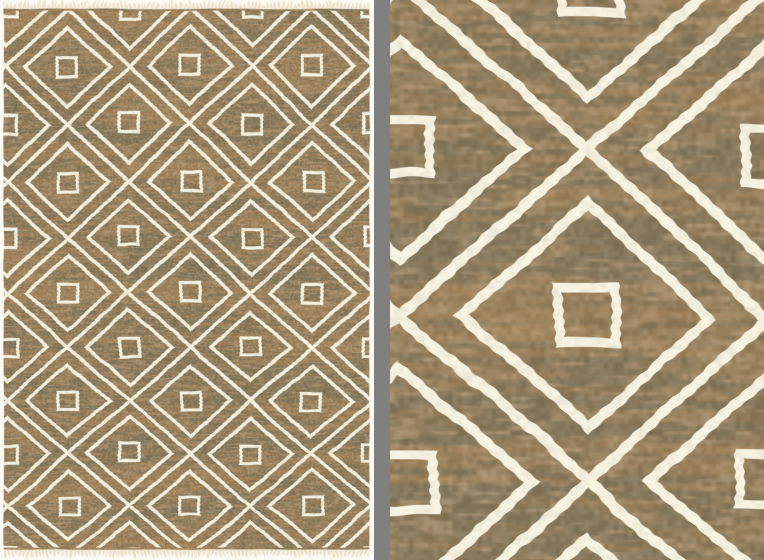
Left: the whole. Right: its middle third, enlarged.
This pattern is drawn by a Shadertoy shader. Its source:

```glsl
const vec2 CANVAS = vec2(1.0, 1.497);          // all lengths are in canvas widths
const vec4 RUG = vec4(0.010, 0.988, 0.024, 1.469); // left, right, top, bottom
const vec2 FIRST_CENTRE = vec2(0.508, 0.178);
const vec2 HALF_STEP = vec2(0.163, 0.148);     // half of a diamond's width and height
const vec2 ROW_RATE = vec2(6.408, 0.349);      // rows tighten towards the bottom
const float INNER_DIAMOND = 0.675;             // size relative to the lattice cell
const float LINE_HALF = 0.0046;
const vec2 SQUARE = vec2(0.0255, 0.0245);
const float SQUARE_HALF = 0.0042;
const float SELVAGE = 0.005;
const float FRINGE_LENGTH = 0.023;
const float STRAND_STEP = 0.0105;

const vec3 WOOL_WARM = vec3(0.635, 0.520, 0.365);
const vec3 WOOL_COOL = vec3(0.520, 0.470, 0.360);
const vec3 WOOL_PALE = vec3(0.660, 0.580, 0.460);
const vec3 CREAM = vec3(0.980, 0.960, 0.890);
const vec3 FRINGE = vec3(0.920, 0.860, 0.760);
const vec3 BACKDROP = vec3(0.990, 0.980, 0.960);

float hash(vec2 p) {
    vec3 q = fract(p.xyx * vec3(0.1031, 0.1030, 0.0973));
    q += dot(q, q.yzx + 33.33);
    return fract((q.x + q.y) * q.z);
}

float noise(vec2 p) {
    vec2 i = floor(p), f = fract(p);
    f = f * f * (3.0 - 2.0 * f);
    return mix(mix(hash(i), hash(i + vec2(1, 0)), f.x),
               mix(hash(i + vec2(0, 1)), hash(i + vec2(1, 1)), f.x), f.y);
}

float fill(float d, float aa) {
    return 1.0 - smoothstep(-aa, aa, d);
}

// Signed distance to the woven lines: lattice, inner diamond and small square
float motifDistance(vec2 p) {
    // Hand-woven drift and stepped edges
    p += 0.010 * (vec2(noise(p * 6.0), noise(p * 6.0 + 40.0)) - 0.5);
    p += 0.003 * (vec2(noise(p * 45.0), noise(p * 45.0 + 90.0)) - 0.5);
    p.x += 0.0007 * sin(p.y * 620.0);

    vec2 u = p - FIRST_CENTRE;
    vec2 q = vec2(u.x / HALF_STEP.x, ROW_RATE.x * u.y + ROW_RATE.y * u.y * u.y);

    // Nearest diamond centre on the staggered grid
    vec2 cell = round(vec2(q.x + q.y, q.x - q.y) * 0.5);
    vec2 local = q - vec2(cell.x + cell.y, cell.x - cell.y);
    vec2 id = cell + 60.0;

    float ring = abs(local.x) + abs(local.y);
    float ringScale = 1.0 / length(1.0 / HALF_STEP);
    float inner = INNER_DIAMOND + 0.04 * (hash(id) - 0.5);
    float lines = min(1.0 - ring, abs(ring - inner)) * ringScale - LINE_HALF;

    vec2 shift = 0.006 * (vec2(hash(id + 17.0), hash(id + 31.0)) - 0.5);
    vec2 box = abs(local * HALF_STEP + shift) - SQUARE;
    return min(lines, abs(max(box.x, box.y)) - SQUARE_HALF);
}

// Horizontal dye streaks and yarn grain
vec3 wool(vec2 p) {
    float broad = noise(p * vec2(2.5, 22.0));
    float streak = noise(p * vec2(13.0, 150.0) + 7.0);
    float fleck = noise(p * vec2(60.0, 260.0) + 23.0);
    float grain = noise(p * vec2(230.0, 200.0));
    float dye = 0.35 * broad + 0.40 * streak + 0.25 * fleck;
    vec3 colour = mix(WOOL_COOL, WOOL_WARM, smoothstep(0.25, 0.75, dye));
    colour = mix(colour, WOOL_PALE, 0.55 * smoothstep(0.5, 0.9, fleck));
    return colour + 0.09 * (grain - 0.5);
}

// Loose strands; outward is the distance from the woven end
vec3 fringe(vec2 p, float outward, float aa) {
    float s = p.x / STRAND_STEP + 0.9 * noise(vec2(p.x * 30.0, p.y * 70.0));
    float id = floor(s);
    float reach = FRINGE_LENGTH * (0.55 + 0.45 * hash(vec2(id, floor(p.y))));
    float width = mix(0.50, 0.24, clamp(outward / reach, 0.0, 1.0));
    float strand = fill((abs(fract(s) - 0.5) - width) * STRAND_STEP, aa);
    strand *= fill(outward - reach, 2.0 * aa);
    vec3 yarn = mix(FRINGE, CREAM, 0.6 * noise(p * vec2(260.0, 90.0)));
    return mix(BACKDROP, yarn, strand);
}

void mainImage(out vec4 fragColor, in vec2 fragCoord) {
    vec2 p = fragCoord / iResolution.xy * CANVAS;
    p.y = CANVAS.y - p.y;                      // measure rows from the top
    float aa = 0.9 * CANVAS.y / iResolution.y;

    // Rug outline with slightly uneven sides
    float wave = 0.003 * (noise(p * 14.0) - 0.5);
    float sides = max(RUG.x - p.x, p.x - RUG.y) + wave;
    float ends = max(RUG.z - p.y, p.y - RUG.w) + wave;

    // Fringe on the top and bottom
    vec3 colour = mix(BACKDROP, fringe(p, max(ends, 0.0), aa), fill(sides, aa));

    // Woven field
    float grain = noise(p * vec2(210.0, 240.0) + 11.0);
    vec3 yarn = CREAM - 0.06 * grain * grain;
    float motif = fill(motifDistance(p), aa) * fill(ends + SELVAGE, aa);
    vec3 field = mix(wool(p), yarn, motif);
    colour = mix(colour, field, fill(max(sides, ends), aa));

    fragColor = vec4(colour, 1.0);
}
```
